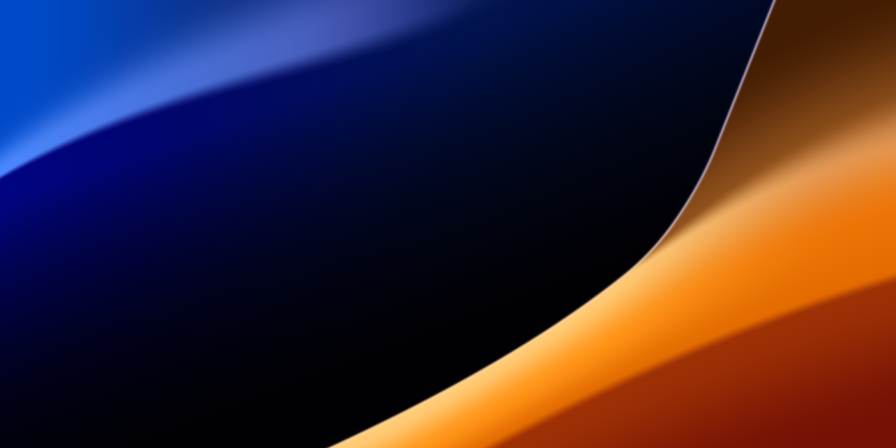
Reproduce this background procedurally as a Shadertoy shader.

```glsl
// Abstract backdrop: a pale blue ribbon over deep navy, beside a glowing orange fold.

// Blue side
const vec3 SKY_LEFT = vec3(0.00, 0.29, 0.79);
const vec3 SKY_RIGHT = vec3(0.05, 0.15, 0.45);
const vec3 RIBBON_LEFT = vec3(0.29, 0.53, 1.00);
const vec3 RIBBON_RIGHT = vec3(0.28, 0.36, 0.72);
const float NAVY_STRENGTH = 0.50;
const float NAVY_SLOPE = 0.35;

// Orange side
const vec3 BROWN_DARK = vec3(0.26, 0.11, 0.01);
const vec3 BROWN_WARM = vec3(0.60, 0.34, 0.12);
const vec3 AMBER = vec3(0.89, 0.42, 0.00);
const vec3 GOLD = vec3(1.00, 0.58, 0.09);
const vec3 CREAM = vec3(1.00, 0.80, 0.47);
const vec3 PEACH = vec3(0.89, 0.61, 0.36);
const vec3 RED_LIGHT = vec3(0.62, 0.19, 0.02);
const vec3 RED_DEEP = vec3(0.46, 0.07, 0.02);

// Bright seam between the two sides
const vec3 RIM_LOW = vec3(1.00, 0.84, 0.62);
const vec3 RIM_HIGH = vec3(0.76, 0.70, 0.82);
const float RIM_WIDTH = 0.0035;
const float SEAM_BEND = 0.09;
const float PINCH_X = 1.427;

float smoothMin(float a, float b, float k) {
    float h = max(k - abs(a - b), 0.0) / k;
    return min(a, b) - 0.25 * k * h * h;
}

// Horizontal place of the seam: a shallow curve bending into a steep one
float seamX(float y) {
    float m = min(y, 0.5);
    float shallow = 0.737 + 2.165 * y - 1.194 * m * (2.0 * y - m);
    float steep = 1.729 - 0.40 * (1.0 - y);
    return smoothMin(shallow, steep, SEAM_BEND);
}

// Signed distance to the seam, positive on the orange side
float seamDistance(vec2 p) {
    float e = 0.005;
    float slope = (seamX(p.y + e) - seamX(p.y - e)) / (2.0 * e);
    return (p.x - seamX(p.y)) / sqrt(1.0 + slope * slope);
}

float ribbonY(float x) {
    return 0.596 + x * (0.55 - 0.46 * x + 0.235 * x * x);
}

float crestY(float x) {
    float d = x - PINCH_X;
    return 0.411 + 0.77 * d + (d < 0.0 ? 0.25 : -0.38) * d * d;
}

float redY(float x) {
    float d = x - 1.094;
    return d * (0.541 - 0.134 * d);
}

vec3 blueSide(vec2 p) {
    // Navy gradient sinking to black at the lower right
    float depth = clamp((p.y - NAVY_SLOPE * p.x + 0.2) / 0.75, 0.0, 1.0);
    float blue = NAVY_STRENGTH * depth * depth * exp(-0.5 * p.x);
    float green = blue * mix(0.03, 0.24, smoothstep(0.2, 1.2, p.x));
    vec3 navy = vec3(0.004, green + 0.002, blue + 0.012);

    // Ribbon: crisp lower edge, soft upper falloff, widening to the right
    float h = p.y - ribbonY(p.x);
    float above = max(h - 0.02 - 0.10 * p.x, 0.0) / (0.05 + 0.10 * p.x);
    float glow = exp(-above * above);
    vec3 sky = mix(SKY_LEFT, SKY_RIGHT, smoothstep(0.0, 0.7, p.x));
    vec3 ribbon = mix(RIBBON_LEFT, RIBBON_RIGHT, clamp(p.x / 0.75, 0.0, 1.0));
    float cover = smoothstep(0.0, 0.015 + 0.06 * p.x, h);
    cover *= 1.0 - smoothstep(0.65, 1.22, p.x);
    return mix(navy, mix(sky, ribbon, glow), cover);
}

vec3 orangeSide(vec2 p) {
    float right = smoothstep(1.3, 1.9, p.x);
    float crest = crestY(p.x);
    float low = redY(p.x);

    // Lit band from amber at its foot to cream at its crest
    float t = clamp((p.y - low) / max(crest - low, 0.01), 0.0, 1.0);
    vec3 middle = mix(GOLD, vec3(0.93, 0.46, 0.03), right);
    vec3 color = mix(AMBER, middle, smoothstep(0.0, 0.5, t));
    color = mix(color, mix(CREAM, PEACH, right), smoothstep(0.4, 1.0, t));

    // Red shadow below the band
    float shade = smoothstep(-0.016, 0.014, low - p.y);
    vec3 red = mix(RED_LIGHT, RED_DEEP, smoothstep(0.0, 0.32, low - p.y));
    color = mix(color, red, shade);

    // Brown fold above the crest, blurrier away from the pinch
    float rise = p.y - crest;
    float blur = 0.012 + 0.10 * max(p.x - PINCH_X, 0.0);
    float fold = smoothstep(-blur, blur, rise) * smoothstep(1.40, 1.45, p.x);
    vec3 brown = mix(BROWN_WARM, BROWN_DARK, smoothstep(-0.05, 0.30, rise));
    return mix(color, brown, fold);
}

void mainImage(out vec4 fragColor, in vec2 fragCoord) {
    vec2 p = fragCoord / iResolution.xy * vec2(2.0, 1.0);
    float pixel = 1.0 / iResolution.y;
    float d = seamDistance(p);
    vec3 color = mix(blueSide(p), orangeSide(p), smoothstep(-pixel, pixel, d));

    // Thin light along the seam
    float rim = exp(-d * d / (RIM_WIDTH * RIM_WIDTH));
    color = mix(color, mix(RIM_LOW, RIM_HIGH, smoothstep(0.3, 0.6, p.y)), 0.75 * rim);
    fragColor = vec4(color, 1.0);
}
```
